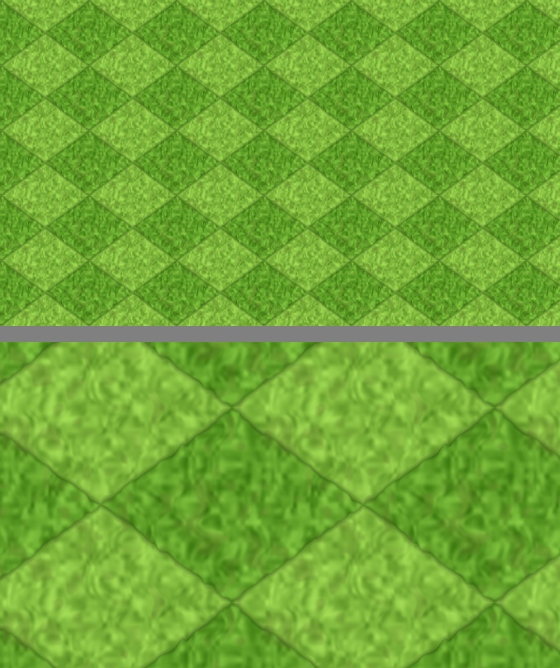
Top, the full canvas; bottom, a detail of the centre.
Write a WebGL 1 fragment shader that draws this pattern.

```glsl
precision highp float;
// Checkered lawn of light and dark grass diamonds with ragged, shaded seams.

uniform vec2 u_resolution;

// Lengths are fractions of the canvas width; one cell holds one light diamond.
const vec2 CELL = vec2(0.15625, 0.1160);
const vec2 FIRST_CENTER = vec2(0.0807, 0.0010);

const vec3 LIGHT_GRASS = vec3(0.505, 0.725, 0.240);
const vec3 DARK_GRASS = vec3(0.375, 0.622, 0.155);
const vec3 THATCH = vec3(0.400, 0.500, 0.170);

// Noise lattice counts per cell; whole numbers keep the turf seamless.
const vec2 BLADES = vec2(38.0, 17.0);
const vec2 FINE_BLADES = vec2(54.0, 34.0);
const vec2 TUFTS = vec2(13.0, 10.0);
const vec2 CLUMPS = vec2(5.0, 4.0);

const float BLADE_LEAN = 0.045;
const float EDGE_RAGGEDNESS = 0.0042;
const float SEAM_WIDTH = 0.0019;
const float SEAM_DARKNESS = 0.17;
const float THATCH_AMOUNT = 0.35;

float hash(vec2 p) {
    vec3 q = fract(p.xyx * vec3(0.1031, 0.1030, 0.0973));
    q += dot(q, q.yzx + 33.33);
    return fract((q.x + q.y) * q.z);
}

// Value noise that repeats once per cell.
float cellNoise(vec2 p, vec2 count, float seed) {
    vec2 q = p * count;
    vec2 i = floor(q);
    vec2 f = fract(q);
    f = f * f * (3.0 - 2.0 * f);
    vec2 a = mod(i, count) + seed;
    vec2 b = mod(i + 1.0, count) + seed;
    return mix(mix(hash(a), hash(vec2(b.x, a.y)), f.x),
               mix(hash(vec2(a.x, b.y)), hash(b), f.x), f.y);
}

// Signed distance to the light diamond of the cell, in canvas widths.
float diamondDistance(vec2 p) {
    vec2 q = abs(fract(p + 0.5) - 0.5);
    return (q.x + q.y - 0.5) / length(1.0 / CELL);
}

void main() {
    float pixel = 1.0 / u_resolution.x;
    vec2 p = (gl_FragCoord.xy * pixel - FIRST_CENTER) / CELL;

    // Blades bend sideways by a tuft-sized offset.
    float tuft = cellNoise(p, TUFTS, 11.0);
    vec2 bent = p + vec2((tuft - 0.5) * BLADE_LEAN, 0.0);
    float blade = cellNoise(bent, BLADES, 37.0);
    float fine = cellNoise(bent, FINE_BLADES, 71.0);
    float clump = cellNoise(p, CLUMPS, 113.0);

    // Two mowing tones with a ragged border.
    float ragged = (0.6 * blade + 0.4 * tuft - 0.5) * EDGE_RAGGEDNESS;
    float d = diamondDistance(p) + ragged;
    float inside = 1.0 - smoothstep(-pixel, pixel, d);
    vec3 color = mix(DARK_GRASS, LIGHT_GRASS, inside);

    // Blade highlights and shadows.
    float relief = 0.20 * (blade - 0.5) + 0.15 * (fine - 0.5)
                 + 0.06 * (tuft - 0.5) + 0.04 * (clump - 0.5);
    color += relief * vec3(0.95, 1.0, 0.65);

    // Dry thatch showing between the tufts.
    float gap = smoothstep(0.62, 0.92, cellNoise(bent, vec2(24.0, 15.0), 151.0));
    color = mix(color, THATCH, gap * THATCH_AMOUNT);

    // Broken shadow along the seams.
    float seam = 1.0 - smoothstep(0.0, SEAM_WIDTH + pixel, abs(d));
    color *= 1.0 - SEAM_DARKNESS * seam * (0.5 + fine);

    gl_FragColor = vec4(clamp(color, 0.0, 1.0), 1.0);
}
```
